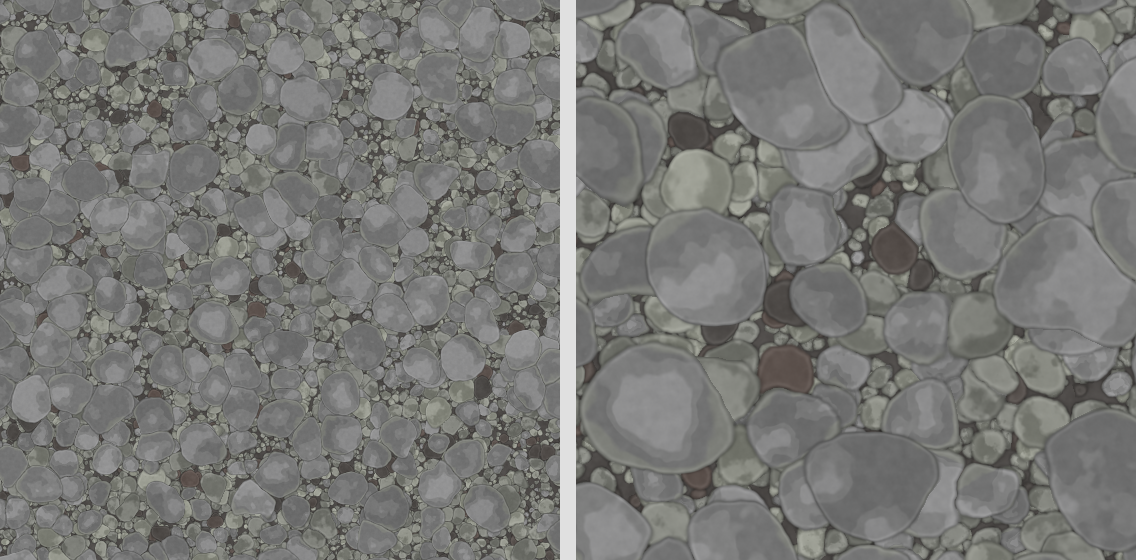
Left, the full canvas; right, a detail of the centre.
Reproduce this texture procedurally as a Shadertoy shader.

```glsl
const int LAYERS = 5;
const float CELLS[5]    = float[5](105.0, 56.0, 32.0, 20.0, 12.5);  // grains per canvas height
const float PRESENCE[5] = float[5](0.78, 0.82, 0.74, 0.55, 0.68);   // share of cells filled
const float GREYNESS[5] = float[5](0.05, 0.15, 0.30, 0.75, 1.0);    // grey rock against olive rock
const float DARK_SHARE[5] = float[5](0.12, 0.12, 0.10, 0.02, 0.0);

const vec3 MATRIX      = vec3(0.305, 0.292, 0.283);
const vec3 DARK_GRAIN  = vec3(0.285, 0.275, 0.265);
const vec3 RUST        = vec3(0.36, 0.315, 0.295);
const vec3 GREY        = vec3(0.437, 0.438, 0.438);
const vec3 GREY_MID    = vec3(0.485, 0.486, 0.485);
const vec3 GREY_PALE   = vec3(0.565, 0.565, 0.568);
const vec3 OLIVE       = vec3(0.462, 0.468, 0.443);
const vec3 OLIVE_PALE  = vec3(0.590, 0.600, 0.550);
const vec3 CEMENT      = vec3(0.495, 0.502, 0.474);

const float JITTER = 0.85;
const float WOBBLE = 0.20;
const float RADIUS = 0.56;
const float ROUNDING = 0.12;
const float RIM_WIDTH = 0.0013;
const float RIM_LIGHT = 0.045;
const float OUTLINE = 0.17;
const float SOFTNESS = 0.0008;
const float SPECKLE = 0.055;

struct Grain { float edge; float depth; vec3 id; };

vec3 hash3(vec2 cell, int seed) {
    uvec3 v = uvec3(ivec3(ivec2(cell), seed)) * 1664525u + 1013904223u;
    v.x += v.y * v.z; v.y += v.z * v.x; v.z += v.x * v.y;
    v ^= v >> 16u;
    v.x += v.y * v.z; v.y += v.z * v.x; v.z += v.x * v.y;
    return vec3(v >> 8u) / 16777216.0;
}

float noise(vec2 p, int seed) {
    vec2 i = floor(p), f = fract(p);
    f = f * f * (3.0 - 2.0 * f);
    float low  = mix(hash3(i, seed).x, hash3(i + vec2(1, 0), seed).x, f.x);
    float high = mix(hash3(i + vec2(0, 1), seed).x, hash3(i + 1.0, seed).x, f.x);
    return mix(low, high, f.y);
}

float fbm(vec2 p, int seed) {
    float sum = 0.0, gain = 0.533;
    for (int i = 0; i < 4; i++) {
        sum += gain * noise(p, seed + i);
        p = mat2(1.6, 1.2, -1.2, 1.6) * p;
        gain *= 0.5;
    }
    return sum;
}

float smoothMin(float a, float b, float k) {
    float h = max(k - abs(a - b), 0.0) / k;
    return min(a, b) - 0.25 * k * h * h;
}

// Nearest stretched cell, rounded off by its own radius
Grain nearestGrain(vec2 p, float cells, int seed) {
    vec2 q = p * cells;
    q += WOBBLE * (vec2(fbm(q * 1.8, seed + 10), fbm(q * 1.8, seed + 20)) - 0.5);
    float first = 9.0, second = 9.0;
    vec3 id = vec3(0.0);
    for (int y = -1; y <= 1; y++)
    for (int x = -1; x <= 1; x++) {
        vec2 cell = floor(q) + vec2(x, y);
        vec3 place = hash3(cell, seed), form = hash3(cell, seed + 30);
        vec2 d = cell + 0.5 + JITTER * (place.xy - 0.5) - q;
        float angle = 6.2832 * form.x, c = cos(angle), s = sin(angle);
        d = mat2(c, s, -s, c) * d;
        d.x *= mix(1.0, 1.4, form.y);
        float dist = length(d) / mix(0.82, 1.12, form.z);
        if (dist < first) {
            second = first;
            first = dist;
            id = hash3(cell, seed + 40);
        } else second = min(second, dist);
    }
    float depth = smoothMin(0.5 * (second - first), RADIUS - first, ROUNDING);
    return Grain(depth / cells, depth, id);
}

// Blotched interior: grey rock with pale patches, or olive rock
vec3 grainColour(Grain g, vec2 p, int layer, int seed) {
    float blotch = fbm(p * CELLS[layer] * 2.1 + g.id.xy * 31.0, seed + 50);
    float level = blotch + 0.5 * g.depth + 0.26 * (g.id.y - 0.5);
    vec3 grey = mix(GREY, GREY_MID, smoothstep(0.52, 0.57, level));
    grey = mix(grey, GREY_PALE, 0.85 * smoothstep(0.66, 0.73, level));
    grey = mix(grey, CEMENT, 0.8 * smoothstep(0.06, 0.0, g.depth + 0.5 * (blotch - 0.42)));
    vec3 olive = mix(OLIVE, OLIVE_PALE, g.id.y * g.id.y * 0.85);
    olive += 0.11 * (smoothstep(0.42, 0.58, blotch) - 0.5);
    vec3 colour = mix(olive, grey, step(g.id.z, GREYNESS[layer]));
    colour += 0.05 * (fract(g.id.x * 17.0) - 0.5);
    vec3 dark = mix(DARK_GRAIN, RUST, g.id.y * g.id.y) + 0.06 * (blotch - 0.5);
    return mix(colour, dark, step(fract(g.id.x * 53.0), DARK_SHARE[layer]));
}

void mainImage(out vec4 fragColor, in vec2 fragCoord) {
    vec2 p = fragCoord / iResolution.y;
    float blur = max(SOFTNESS, 0.6 / iResolution.y);
    vec3 colour = MATRIX + 0.07 * (fbm(p * 90.0, 7) - 0.5);

    // Fine grains first, coarse grains over them
    for (int i = 0; i < LAYERS; i++) {
        int seed = 100 * (i + 1);
        Grain g = nearestGrain(p, CELLS[i], seed);
        if (g.id.x > PRESENCE[i]) continue;
        float rim = (g.edge - 1.6 * RIM_WIDTH) / RIM_WIDTH;
        float line = g.edge / RIM_WIDTH;
        vec3 rock = grainColour(g, p, i, seed) + RIM_LIGHT * exp(-rim * rim);
        colour = mix(colour, rock, smoothstep(-blur, blur, g.edge));
        colour *= 1.0 - OUTLINE * exp(-line * line);
    }

    // Fine mineral speckle
    colour += SPECKLE * (fbm(p * 210.0, 900) - 0.5);
    fragColor = vec4(colour, 1.0);
}
```
